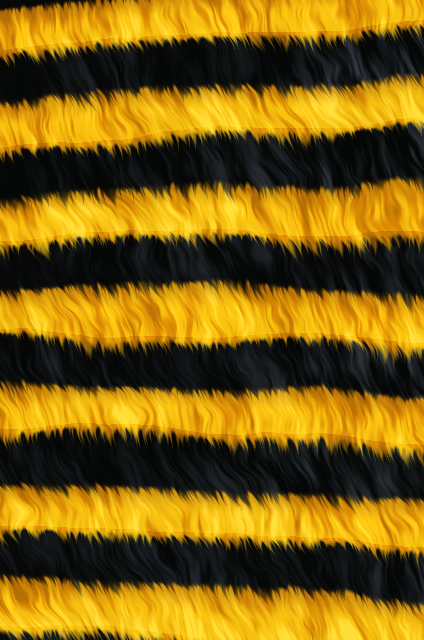
This texture is drawn by a WebGL 1 fragment shader. Its source:

```glsl
precision highp float;
// Long-pile fur in seven yellow bands on black, hanging down and to the right.
// Bands come from a fanned, wobbling phase; layers of tapered tufts hang over
// each lower edge, and stretched noise gives the strands and their sheen.

uniform vec2 u_resolution;

// Lengths are in units of the canvas height, measured down from the top.
const float FIRST_CENTRE = 0.046;   // first yellow band at the left side
const float FIRST_TILT = -0.058;    // its drift with x
const float PERIOD = 0.150;         // band spacing at the left side
const float PERIOD_FAN = 0.0195;    // growth of the spacing with x
const float HALF_BAND = 0.078;      // mean thickness of one band
const float WOBBLE = 0.34;          // edge waviness, in bands
const float EDGE_LIFT = 0.19;       // raises edges to balance the tufts
const float TUFT_REACH = 0.62;      // longest tuft, in bands
const float TUFT_OPACITY = 0.62;
const float LEAN = 0.38;            // sideways drift of strands per length
const int TUFT_LAYERS = 6;

const vec3 COAL = vec3(0.022, 0.028, 0.026);
const vec3 SHEEN = vec3(0.17, 0.19, 0.225);
const vec3 ORANGE = vec3(0.90, 0.57, 0.015);
const vec3 YELLOW = vec3(0.965, 0.755, 0.06);
const vec3 GLINT = vec3(1.0, 0.88, 0.30);
const vec3 AMBER_SHADE = vec3(0.66, 0.40, 0.03);
const vec3 KHAKI_TIP = vec3(0.71, 0.56, 0.13);
const vec3 BROWN_TIP = vec3(0.26, 0.17, 0.04);

float hash(vec2 p) {
  return fract(sin(dot(p, vec2(127.1, 311.7))) * 43758.5453);
}

float noise(vec2 p) {
  vec2 i = floor(p), f = fract(p);
  f = f * f * (3.0 - 2.0 * f);
  return mix(mix(hash(i), hash(i + vec2(1.0, 0.0)), f.x),
             mix(hash(i + vec2(0.0, 1.0)), hash(i + vec2(1.0, 1.0)), f.x), f.y);
}

// Fine strands: noise stretched along the bent lie of the fur.
float strands(vec2 p) {
  float bend = 0.035 * noise(p * vec2(9.0, 14.0)) + 0.012 * noise(p * 40.0);
  vec2 q = vec2(p.x - LEAN * p.y + bend, p.y);
  return 0.36 * noise(q * vec2(55.0, 13.0))
       + 0.36 * noise(q * vec2(130.0, 24.0) + 7.3)
       + 0.28 * noise(q * vec2(290.0, 45.0) + 19.1);
}

// Cover of the tufts hanging a depth (in bands) below the edge of one row.
float tufts(float x, float depth, float row) {
  float px = 1.0 / u_resolution.y;
  float clump = 0.45 + 0.75 * noise(vec2(x * 13.0, row * 5.7));
  float bare = 1.0 - smoothstep(0.0, 0.13, depth);
  bare = 1.0 - bare;
  for (int i = 0; i < TUFT_LAYERS; i++) {
    float layer = float(i);
    float density = 26.0 + 17.0 * layer;
    float lean = LEAN + 0.55 * (hash(vec2(layer, row)) - 0.5);
    float bend = 0.006 * noise(vec2(x * 30.0, depth * 4.0 + row));
    float column = (x - lean * depth * HALF_BAND + bend) * density + 0.37 * layer;
    float h = hash(vec2(floor(column), row * 3.0 + layer * 17.0));
    float reach = TUFT_REACH * clump * (0.2 + 0.8 * h);
    float width = pow(max(1.0 - depth / reach, 0.0), 1.25);
    float soft = 0.35 + 2.0 * density * px;
    float cover = smoothstep(0.0, soft, width - abs(2.0 * fract(column) - 1.0));
    bare *= 1.0 - TUFT_OPACITY * cover;
  }
  return 1.0 - bare;
}

vec3 yellowFur(float s, float depth, vec2 p) {
  float tone = s + 0.16 * (depth - 0.5) + 0.22 * (noise(p * vec2(7.0, 10.0)) - 0.5);
  vec3 c = mix(ORANGE, YELLOW, smoothstep(0.30, 0.56, tone));
  c = mix(c, GLINT, 0.65 * smoothstep(0.58, 0.82, tone));
  return mix(c, AMBER_SHADE, 0.55 * smoothstep(0.36, 0.16, tone));
}

vec3 blackFur(float s, vec2 p) {
  float patchy = noise(p * vec2(8.0, 11.0) + 3.7);
  float light = 0.22 + 0.45 * smoothstep(0.25, 0.65, p.x) + 0.6 * (patchy - 0.3);
  return COAL + SHEEN * max(light, 0.06) * smoothstep(0.32, 0.85, s);
}

void main() {
  vec2 p = gl_FragCoord.xy / u_resolution.y;
  p.y = 1.0 - p.y;

  // Band phase: even rows are yellow, odd rows black.
  float centre = FIRST_CENTRE + FIRST_TILT * p.x;
  float phase = 2.0 * (p.y - centre) / (PERIOD + PERIOD_FAN * p.x) + 0.5;
  phase += WOBBLE * (noise(p * vec2(6.0, 9.0)) - 0.5) + EDGE_LIFT;
  phase += 0.08 * (noise(p * vec2(24.0, 12.0)) - 0.5);
  float row = floor(phase);
  float depth = fract(phase);
  float isBlack = mod(row, 2.0);

  float s = strands(p);
  vec3 yellow = yellowFur(s, depth, p);
  vec3 black = blackFur(s, p);

  // Roots lie in the shade of the band above; tufts thin out to tinted tips.
  float shade = 1.0 - smoothstep(0.05, 0.60, depth);
  vec3 below = mix(mix(yellow, AMBER_SHADE, 0.55 * shade), black, isBlack);
  float tip = smoothstep(0.08, 0.50, depth);
  vec3 above = mix(mix(black, BROWN_TIP, 0.75 * tip),
                   mix(yellow, KHAKI_TIP, 0.70 * tip), isBlack);
  vec3 colour = mix(below, above, tufts(p.x, depth, row));

  gl_FragColor = vec4(colour * (0.90 + 0.20 * s), 1.0);
}
```
